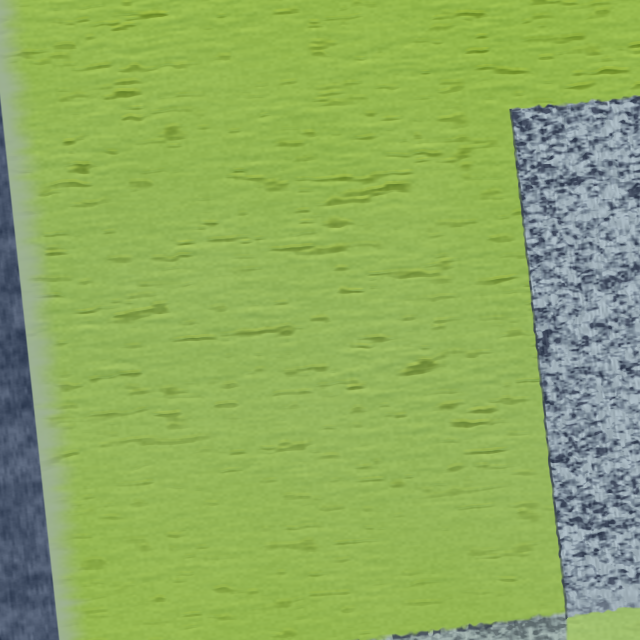
Write a WebGL 1 fragment shader that draws this texture.

```glsl
precision highp float;
// Tilted green ribbed paper over slate, with a speckled grey panel at the right.
uniform vec2 u_resolution;

#define GREEN_VIVID vec3(0.580, 0.722, 0.285)
#define GREEN_SOFT vec3(0.580, 0.708, 0.365)
#define PALE_RIM vec3(0.620, 0.690, 0.600)
#define STONE_LIGHT vec3(0.640, 0.700, 0.735)
#define STONE_MID vec3(0.470, 0.530, 0.585)
#define STONE_DARK vec3(0.230, 0.270, 0.345)
#define SLATE vec3(0.280, 0.330, 0.415)
#define LEAN 0.109
#define RIB_FREQ vec2(20.0, 105.0)
#define RIB_DEPTH 0.13
#define CREASE_DEPTH 0.13
#define SPECKLE_FREQ vec2(95.0, 165.0)

float hash(vec2 p) {
  vec3 q = fract(vec3(p.xyx) * 0.1031);
  q += dot(q, q.yzx + 33.33);
  return fract((q.x + q.y) * q.z);
}

float noise(vec2 p) {
  vec2 i = floor(p), f = fract(p);
  f = f * f * (3.0 - 2.0 * f);
  return mix(mix(hash(i), hash(i + vec2(1.0, 0.0)), f.x),
             mix(hash(i + vec2(0.0, 1.0)), hash(i + vec2(1.0, 1.0)), f.x), f.y);
}

float fbm(vec2 p) {
  float sum = 0.0, amp = 0.5;
  for (int i = 0; i < 4; i++) {
    sum += amp * noise(p);
    p = p * 2.03 + 17.3;
    amp *= 0.5;
  }
  return sum;
}

// Height of the short, frayed ribs
float ribs(vec2 p) {
  p.y += 0.004 * noise(p * 22.0) + 0.002 * noise(p * 75.0);
  return 0.65 * noise(p * RIB_FREQ + 40.0) + 0.35 * noise(p * RIB_FREQ * 2.1 + 90.0);
}

vec3 greenPaper(vec2 uv, vec2 p) {
  float middle = exp(-6.0 * pow(abs(uv.y - 0.42 + 0.2 * (uv.x - 0.5)), 2.0));
  vec3 col = mix(GREEN_VIVID, GREEN_SOFT, middle * 0.9);
  float strength = mix(0.55, 1.0, smoothstep(0.1, 0.4, uv.y));
  strength *= 0.6 + 0.6 * smoothstep(0.3, 0.65, fbm(p * vec2(9.0, 20.0) + 5.0));
  float height = ribs(p);
  float relief = ribs(p + vec2(0.0, 0.003)) - ribs(p - vec2(0.0, 0.003));
  col += relief * strength * RIB_DEPTH * vec3(0.8, 0.7, 0.45);

  // Thin olive creases, each with a yellowish lip
  float crease = smoothstep(0.66, 0.86, height);
  float lip = smoothstep(0.66, 0.86, ribs(p - vec2(0.0, 0.005)));
  col -= crease * strength * CREASE_DEPTH * vec3(0.9, 1.0, 0.85);
  col += lip * (1.0 - crease) * strength * vec3(0.055, 0.035, -0.01);
  col += (fbm(p * 7.0) - 0.47) * vec3(0.03, 0.02, 0.04);
  return col + (noise(p * vec2(170.0, 240.0)) - 0.5) * 0.035;
}

vec3 speckledStone(vec2 p, float darkness) {
  p += 0.004 * vec2(noise(p * 80.0), noise(p * 80.0 + 50.0));
  float grain = 0.6 * noise(p * SPECKLE_FREQ) + 0.4 * noise(p * SPECKLE_FREQ * 1.9 + 31.0);
  grain += 0.4 * (fbm(p * vec2(22.0, 40.0)) - 0.47) - darkness;
  vec3 col = mix(STONE_DARK, STONE_MID, smoothstep(0.14, 0.42, grain));
  col = mix(col, STONE_LIGHT, smoothstep(0.36, 0.64, grain));
  return col + (noise(p * vec2(300.0, 110.0)) - 0.5) * 0.13;
}

vec3 slateGround(vec2 p) {
  float wash = fbm(p * vec2(35.0, 55.0)) - 0.47;
  float fibre = noise(p * vec2(240.0, 80.0)) - 0.5;
  return SLATE + wash * 0.26 + fibre * 0.09;
}

void main() {
  vec2 uv = gl_FragCoord.xy / u_resolution;
  float aa = 1.2 / min(u_resolution.x, u_resolution.y);
  vec2 p = vec2(uv.x + LEAN * uv.y, uv.y - 0.075 * uv.x);
  float rough = (noise(uv * 120.0) - 0.5) * 0.006;

  // Signed distances to the main borders, positive inside
  float sheet = uv.x - 0.0925 + LEAN * uv.y;
  float panelLeft = uv.x - 0.890 + 0.1107 * uv.y + rough * 0.4;
  float panelTop = 0.829 + 0.104 * (uv.x - 0.798) - uv.y + rough;
  float panelBase = uv.y - 0.036 - 0.13 * (uv.x - 0.885) + rough;
  float strip = 0.138 * (uv.x - 0.573) - uv.y + rough;
  float corner = uv.x - 0.887;

  // Green sheet with its worn, pale left rim
  vec3 col = greenPaper(uv, p);
  float fray = (noise(p * vec2(25.0, 100.0)) - 0.5) * 0.018;
  float rim = 1.0 - smoothstep(0.0, 0.056, sheet + fray);
  col = mix(col, PALE_RIM, rim * 0.9);
  col = mix(slateGround(p), col, smoothstep(-aa, aa, sheet));

  // Speckled panel, darker at its upper left and misty at its base
  float panel = min(min(panelLeft, panelTop), panelBase);
  float shade = 0.10 * exp(-max(panelLeft, 0.0) * 26.0) + 0.06 * smoothstep(0.5, 0.8, uv.y);
  vec3 stone = speckledStone(p, shade - 0.01);
  stone = mix(stone, STONE_LIGHT * 0.95, 0.5 * (1.0 - smoothstep(0.0, 0.06, panelBase)));
  col = mix(col, stone, smoothstep(-aa * 1.5, aa * 1.5, panel));

  // Grey strip and light green corner along the bottom
  float stripMask = smoothstep(-0.004, 0.005, min(strip, -corner));
  vec3 stripCol = mix(speckledStone(p + 3.0, 0.06), PALE_RIM, 0.4);
  col = mix(col, stripCol, stripMask);
  float cornerMask = smoothstep(-0.003, 0.003, min(corner, -panelBase));
  vec3 cornerCol = greenPaper(uv, p) + vec3(0.045, 0.035, 0.10);
  col = mix(col, cornerCol, cornerMask);

  // Broken dark seams on the left, top and strip borders
  float broken = smoothstep(0.3, 0.65, noise(uv * vec2(110.0, 90.0) + 8.0));
  float leftSeam = (1.0 - smoothstep(0.0005, 0.003, abs(panelLeft))) * step(0.0, min(panelTop, panelBase));
  float topSeam = (1.0 - smoothstep(0.001, 0.007, abs(panelTop - 0.005))) * step(0.0, panelLeft);
  float stripSeam = (1.0 - smoothstep(0.001, 0.006, abs(strip - 0.003))) * step(corner, 0.0);
  stripSeam *= 1.0 - smoothstep(0.76, 0.88, uv.x);
  float seam = max(leftSeam * (0.4 + 0.4 * broken), max(topSeam, stripSeam) * 0.75 * broken);
  col = mix(col, STONE_DARK * 0.85, seam);

  gl_FragColor = vec4(clamp(col, 0.0, 1.0), 1.0);
}
```
